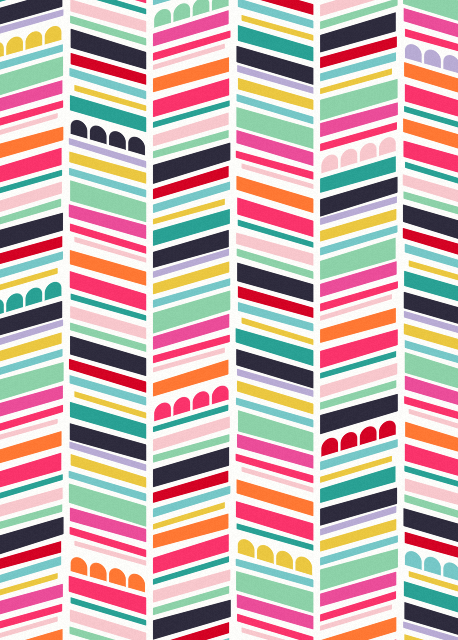
Give the GLSL for this pattern, as a WebGL 2 fragment shader.

```glsl
#version 300 es
precision highp float;

uniform vec2 u_resolution;
out vec4 fragColor;

// Layout: one column is 100 units wide
const float UNITS_ACROSS = 548.0;
const float COLUMN_PITCH = 100.0;
const float COLUMN_SHIFT = 21.0;
const float HALF_LENGTH = 46.0;
const float SLOPE = 0.29;
const float CORNER = 1.0;
const float RAGGED = 3.0;
const float SHORT_INSET = 6.0;
const float GRAIN = 0.025;

// Rows of domes
const float DOME_PITCH = 23.0;
const float DOME_RADIUS = 10.0;
const float DOME_HEIGHT = 19.0;
const float DOME_ROW = 27.0;

const vec3 PAPER = vec3(0.99, 0.99, 0.98);
const int ORANGE = 0, HOT = 1, TEAL = 2, BLUSH = 3, MINT = 4, NAVY = 5;
const int RED = 6, AQUA = 7, YELLOW = 8, LILAC = 9, MAGENTA = 10;
const vec3 PALETTE[11] = vec3[11](
    vec3(1.00, 0.47, 0.20), vec3(0.98, 0.20, 0.42), vec3(0.16, 0.63, 0.58),
    vec3(0.97, 0.78, 0.80), vec3(0.55, 0.82, 0.66), vec3(0.18, 0.17, 0.24),
    vec3(0.83, 0.01, 0.14), vec3(0.46, 0.78, 0.78), vec3(0.92, 0.78, 0.25),
    vec3(0.72, 0.67, 0.83), vec3(0.92, 0.30, 0.60));

// Stripe cycle, from top to bottom
const int CYCLE = 18;
const int INK[18] = int[18](ORANGE, HOT, TEAL, BLUSH, MINT, NAVY, RED, AQUA, YELLOW,
    TEAL, NAVY, LILAC, YELLOW, AQUA, MINT, MAGENTA, HOT, BLUSH);
const float PITCH[18] = float[18](26., 26., 15., 20., 16., 28., 19., 18., 14.,
    25., 23., 15., 20., 15., 28., 24., 14., 17.);
const float THICK[18] = float[18](17., 20., 7., 14., 9., 22., 13., 10., 7.,
    18., 20., 8., 13., 9., 24., 16., 9., 6.);

// Per column: first stripe of the cycle and its top
const int COLUMNS = 6;
const int STEPS = 46;
const int FIRST[6] = int[6](9, 1, 13, 5, 2, 13);
const float TOP[6] = float[6](-24., -29., -16., -36., -23., -20.);

// Breaks in the cycle: column, step, stripes skipped
const ivec3 SKIPS[7] = ivec3[7](ivec3(0, 36, 6), ivec3(2, 32, 9), ivec3(3, 34, 9),
    ivec3(4, 7, 5), ivec3(4, 11, 9), ivec3(5, 4, 12), ivec3(5, 5, 6));
const ivec3 LAST_SKIP = ivec3(5, 8, 15);

// Stripes cut as domes: column, step
const ivec2 DOMES[11] = ivec2[11](ivec2(0, 3), ivec2(0, 18), ivec2(1, 9), ivec2(1, 35),
    ivec2(2, 1), ivec2(2, 24), ivec2(3, 34), ivec2(4, 10), ivec2(4, 26),
    ivec2(5, 4), ivec2(5, 33));

float hash(vec2 p) {
    return fract(sin(dot(p, vec2(127.1, 311.7))) * 43758.5453);
}

float roundedBox(vec2 p, vec2 halfSize, float radius) {
    vec2 q = abs(p) - halfSize + radius;
    return length(max(q, 0.0)) + min(max(q.x, q.y), 0.0) - radius;
}

// Four arches standing on a line, p.y is the height above it
float domeRow(vec2 p) {
    float cell = clamp(floor(p.x / DOME_PITCH), -2.0, 1.0) + 0.5;
    float x = p.x - cell * DOME_PITCH;
    float rise = max(p.y - DOME_HEIGHT + DOME_RADIUS, 0.0);
    return max(length(vec2(x, rise)) - DOME_RADIUS, -p.y);
}

int skipAt(int column, int step_) {
    int skip = LAST_SKIP.xy == ivec2(column, step_) ? LAST_SKIP.z : 0;
    for (int i = 0; i < 7; i++)
        if (SKIPS[i].xy == ivec2(column, step_)) skip += SKIPS[i].z;
    return skip;
}

bool isDome(int column, int step_) {
    bool found = false;
    for (int i = 0; i < 11; i++) found = found || DOMES[i] == ivec2(column, step_);
    return found;
}

void main() {
    float unit = UNITS_ACROSS / u_resolution.x;
    vec2 p = vec2(gl_FragCoord.x, u_resolution.y - gl_FragCoord.y) * unit;

    // Mirror every other column so all stripes rise toward the ragged end
    float place = (p.x + COLUMN_SHIFT) / COLUMN_PITCH;
    int column = clamp(int(floor(place)), 0, COLUMNS - 1);
    float x = (fract(place) - 0.5) * COLUMN_PITCH * (column % 2 == 0 ? 1.0 : -1.0);

    vec3 color = PAPER;
    float top = TOP[column];
    int stripe = FIRST[column];
    for (int n = 0; n < STEPS; n++) {
        stripe = (stripe + skipAt(column, n)) % CYCLE;
        bool dome = isDome(column, n);
        float wobble = hash(vec2(column, n)), cut = hash(vec2(n, column + 9));
        float y = p.y - top + x * (SLOPE + 0.03 * (wobble - 0.5));
        float thick = THICK[stripe] * (1.0 + 0.12 * (cut - 0.5) * x / HALF_LENGTH);
        float inset = stripe == 8 || stripe == 17 ? SHORT_INSET : RAGGED * (cut - 0.4);
        float d = dome ? domeRow(vec2(x, DOME_HEIGHT + 2.0 - y))
            : roundedBox(vec2(x + 0.5 * inset, y - 0.5 * THICK[stripe]),
                         vec2(HALF_LENGTH - 0.5 * inset, 0.5 * thick), CORNER);
        color = mix(color, PALETTE[INK[stripe]], smoothstep(0.6, -0.6, d / unit));
        top += dome ? DOME_ROW : PITCH[stripe];
        stripe++;
    }

    // Fine paper grain
    color += GRAIN * (hash(floor(p)) - 0.5);
    fragColor = vec4(color, 1.0);
}
```
